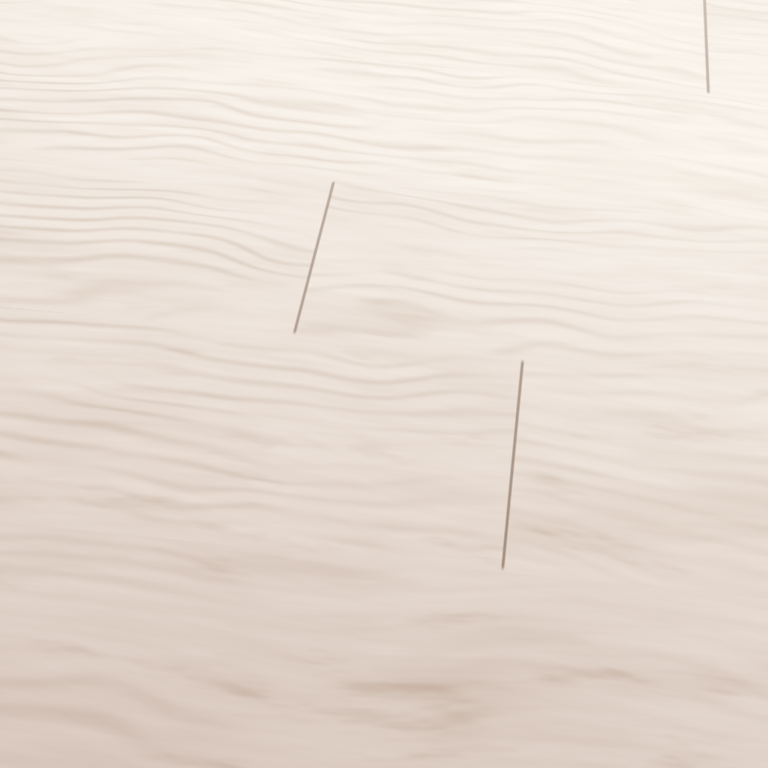
Reproduce this texture procedurally as a three.js fragment shader.

```glsl
varying vec2 vUv;

#define LIGHT_WOOD vec3(0.972, 0.947, 0.915)
#define DARK_WOOD vec3(0.848, 0.783, 0.742)
#define GRAIN_TINT vec3(0.075, 0.095, 0.108)
#define SEAM_COLOR vec3(0.58, 0.50, 0.44)
#define VANISHING vec2(0.86, 2.4)
#define ROW_TILT 0.1
#define RING_DENSITY 46.0
#define RING_WARP 3.6
#define SEAM_WIDTH 0.0022

float hash(vec2 p) {
  return fract(sin(dot(p, vec2(127.1, 311.7))) * 43758.5453);
}

float noise(vec2 p) {
  vec2 cell = floor(p);
  vec2 f = fract(p);
  f = f * f * (3.0 - 2.0 * f);
  float low = mix(hash(cell), hash(cell + vec2(1.0, 0.0)), f.x);
  float high = mix(hash(cell + vec2(0.0, 1.0)), hash(cell + 1.0), f.x);
  return mix(low, high, f.y);
}

float fbm(vec2 p) {
  float sum = 0.0;
  float amp = 0.5;
  for (int i = 0; i < 4; i++) {
    sum += amp * noise(p);
    p = p * 2.03 + 17.3;
    amp *= 0.5;
  }
  return sum / 0.9375;
}

// Butt joint of each row, along the boards; rows without one get a far value
float jointPosition(float row) {
  if (row == 0.0) return -0.096;
  if (row == 1.0) return -0.26;
  if (row == 3.0) return 0.041;
  return 2.0;
}

// Growth rings: warped stripes that bend into arches and fade in places
float growthRings(vec2 wood, float focus) {
  float warp = noise(wood * vec2(2.4, 8.0)) + 0.25 * noise(wood * vec2(9.0, 28.0));
  float phase = wood.y * RING_DENSITY + RING_WARP * warp;
  float stripe = 0.5 + 0.5 * sin(6.28318 * phase);
  float fade = smoothstep(0.25, 0.75, fbm(wood * vec2(3.5, 16.0) + 5.0));
  return pow(stripe, mix(1.6, 3.5, focus)) * fade;
}

// Soft elongated stains
float stains(vec2 wood) {
  float broad = fbm(wood * vec2(4.0, 24.0) + 31.0);
  float flecks = fbm(wood * vec2(7.0, 48.0) + 71.0);
  return 0.5 * smoothstep(0.4, 0.8, broad) + 0.8 * smoothstep(0.56, 0.85, flecks);
}

void main() {
  // Floor perspective: position along and across the boards
  float toHorizon = VANISHING.y - vUv.y;
  float along = (vUv.x - VANISHING.x) / toHorizon;
  float depth = 1.0 / (2.2 - vUv.y - ROW_TILT * vUv.x);
  float across = (depth - 0.532) / 0.0935;
  float row = floor(across);
  float inRow = across - row;

  // Each board gets its own piece of wood
  float joint = jointPosition(row);
  float board = hash(vec2(row, step(joint, along)) + 3.7);
  vec2 wood = vec2(along * 2.0, across * 0.23) + board * vec2(37.0, 53.0);
  wood.y += 0.006 * sin(wood.x * 9.0);

  // Light falling off towards the near left corner
  float light = smoothstep(0.0, 1.0, 0.1 + 0.76 * vUv.y + 0.2 * vUv.x);
  light += 0.12 * (fbm(vUv * vec2(1.5, 5.0) + 9.0) - 0.5);
  vec3 color = mix(DARK_WOOD, LIGHT_WOOD, clamp(light, 0.0, 1.0));
  color += 0.012 * (board - 0.5);

  // Grain, crisper far away and stained close by
  float focus = smoothstep(0.2, 0.6, vUv.y);
  float edge = smoothstep(0.0, 0.05, inRow) * (1.0 - smoothstep(0.95, 1.0, inRow));
  float rings = growthRings(wood, focus) * mix(0.95, 0.45, vUv.x) * mix(0.5, 1.0, focus);
  float grain = rings + stains(wood) * mix(0.85, 0.4, focus);
  grain += 0.5 * (fbm(wood * vec2(9.0, 110.0)) - 0.5);
  color -= GRAIN_TINT * grain * mix(0.45, 1.0, edge) * mix(1.0, 0.75, vUv.y);

  // Thin dark joints between board ends, fainter with distance
  float gap = abs(along - joint) * toHorizon;
  float seam = 1.0 - smoothstep(0.2 * SEAM_WIDTH, 1.5 * SEAM_WIDTH, gap);
  float ends = smoothstep(0.0, 0.03, inRow) * (1.0 - smoothstep(0.97, 1.0, inRow));
  color = mix(color, SEAM_COLOR, seam * ends * mix(0.95, 0.45, vUv.y));

  gl_FragColor = vec4(color, 1.0);
}
```
